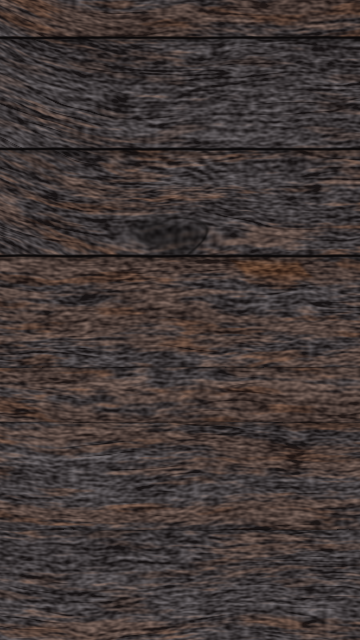
Give the GLSL for this texture, as a Shadertoy shader.

```glsl
// Dark weathered wooden planks with charred grain, saw marks and a knot.

vec2 randomGradient(vec2 cell) {
    vec3 h = fract(cell.xyx * vec3(0.1031, 0.1030, 0.0973));
    h += dot(h, h.yzx + 33.33);
    float angle = 6.2832 * fract((h.x + h.y) * h.z);
    return vec2(cos(angle), sin(angle));
}

// Gradient noise, about -0.7 to 0.7
float noise(vec2 p) {
    vec2 i = floor(p), f = fract(p);
    vec2 u = f * f * f * (f * (f * 6.0 - 15.0) + 10.0);
    vec2 e = vec2(0.0, 1.0);
    float low = mix(dot(randomGradient(i), f), dot(randomGradient(i + e.yx), f - e.yx), u.x);
    float high = mix(dot(randomGradient(i + e), f - e), dot(randomGradient(i + 1.0), f - 1.0), u.x);
    return mix(low, high, u.y);
}

float fbm(vec2 p) {
    float sum = 0.0, amplitude = 1.0;
    for (int i = 0; i < 4; i++) {
        sum += amplitude * noise(p);
        p = p * 2.03 + 17.3;
        amplitude *= 0.5;
    }
    return sum;
}

// Soft oval mask: 1 at the centre, fading outwards
float oval(vec2 p, vec2 centre, vec2 radius) {
    vec2 d = (p - centre) / radius;
    return exp(-dot(d, d));
}

void mainImage(out vec4 fragColor, in vec2 fragCoord) {
    vec2 p = fragCoord / iResolution.y;
    float pixel = 1.0 / iResolution.y;

    // Plank index from the bottom, and the gaps between planks
    float seams[6] = float[6](0.172, 0.340, 0.426, 0.600, 0.767, 0.941);
    float warmth[7] = float[7](0.28, 0.46, 0.66, 0.62, 0.42, 0.16, 0.62);
    int plank = 0;
    float gap = 0.0, lip = 0.0;
    for (int i = 0; i < 6; i++) {
        float d = p.y - seams[i] + 0.0015 * noise(vec2(p.x * 14.0, float(i) * 7.3));
        float depth = i < 3 ? 0.5 : 1.0;
        float halfWidth = 0.002 * depth;
        if (d > 0.0) plank = i + 1;
        gap = max(gap, depth * (1.0 - smoothstep(halfWidth - pixel, halfWidth + pixel, abs(d))));
        lip += depth * oval(vec2(0.0, d), vec2(0.0, -0.005), vec2(1.0, 0.0025));
    }
    float id = float(plank);
    float warm = warmth[plank];

    // Nearly straight grain that sweeps down at the upper left and parts at the knot
    vec2 knot = vec2(0.262, 0.633);
    float onKnotPlank = plank == 4 ? 1.0 : 0.0;
    vec2 q = p + vec2(id * 3.71, id * 5.13);
    q.y += 0.014 * noise(p * vec2(4.0, 7.0) + id * 9.1) + 0.003 * noise(p * vec2(18.0, 30.0));
    float sweep = max(0.0, 0.24 - p.x);
    q.y -= (plank > 3 ? 0.9 : 0.1) * sweep * sweep;
    q.y -= onKnotPlank * 0.6 * (p.y - knot.y) * oval(p, knot, vec2(0.13, 0.05));

    // Tone from broad bands down to short rough fibres
    float broad = fbm(q * vec2(2.5, 19.0));
    float streak = noise(q * vec2(9.0, 95.0));
    float fibre = noise(q * vec2(32.0, 185.0));
    float pore = noise(q * vec2(100.0, 240.0) + 41.0);
    float tone = 0.60 + 0.24 * broad + 0.42 * streak + 0.72 * fibre + 0.62 * pore;
    tone -= 0.08 * smoothstep(0.55, 0.95, p.y);

    // Thin dark cracks following the grain
    float crackLine = abs(noise(q * vec2(6.0, 62.0) + 87.0));
    float cracked = smoothstep(-0.15, 0.3, noise(q * vec2(7.0, 22.0) + 11.0));
    tone -= 0.42 * cracked * (1.0 - smoothstep(0.0, 0.1, crackLine));

    // Curved growth rings above the knot
    vec2 fromKnot = (p - knot + vec2(0.05, 0.0)) * vec2(0.75, 1.0);
    float ringWarp = 0.02 * noise(p * vec2(16.0, 24.0));
    float rings = sin((length(fromKnot) + ringWarp) * 440.0);
    tone += onKnotPlank * 0.35 * rings * oval(p, vec2(0.275, 0.742), vec2(0.10, 0.026));

    // Fine slanted saw marks, broken up in patches
    float cut = sin((p.x * 0.75 + p.y + 0.012 * noise(p * 14.0)) * 370.0 + id);
    float sawn = plank == 3 ? smoothstep(0.54, 0.565, p.y) : 0.0;
    sawn = max(sawn, 0.7 * smoothstep(0.0, 0.35, noise(p * vec2(5.0, 13.0) + id * 4.7)));
    sawn *= 0.6 + noise(p * vec2(30.0, 50.0));
    tone += sawn * warm * 0.22 * cut;

    // Charred slate over bare brown wood, with ragged borders
    tone = clamp(tone, 0.0, 1.25);
    vec3 slate = mix(vec3(0.090, 0.075, 0.078), vec3(0.365, 0.345, 0.355), tone);
    vec3 brown = mix(vec3(0.130, 0.095, 0.088), vec3(0.420, 0.345, 0.315), tone);
    float bare = noise(q * vec2(3.5, 26.0) + 63.0) + 0.4 * streak + 0.35 * fibre + warm - 0.52;
    vec3 color = mix(slate, brown, smoothstep(-0.15, 0.22, bare));

    // Rust streaks where the surface is worn through
    float rust = smoothstep(0.14, 0.4, noise(q * vec2(8.0, 52.0) + 23.0) + 0.3 * fibre);
    vec3 rustColor = mix(vec3(0.13, 0.075, 0.055), vec3(0.43, 0.29, 0.21), tone);
    color = mix(color, rustColor, rust * (0.15 + 0.6 * warm));

    // Worn amber patch with slanted ends below the middle gap
    float patchSide = abs(p.x - 0.425 + (p.y - 0.58) * 0.9) - 0.052;
    float patchTop = abs(p.y - 0.580 + 0.006 * noise(p * 30.0)) - 0.014;
    float worn = 1.0 - smoothstep(-0.008, 0.004, max(patchSide, patchTop) + 0.006 * fibre);
    color = mix(color, mix(vec3(0.20, 0.12, 0.08), vec3(0.50, 0.35, 0.25), tone), 0.8 * worn);

    // Charred knot, its rim crisp on the right only
    float knotEdge = length((p - knot) / vec2(0.062, 0.034)) + 0.5 * noise(p * 20.0) - 1.0;
    float rim = oval(vec2(knotEdge, 0.0), vec2(0.0), vec2(0.07, 1.0)) * smoothstep(0.25, 0.31, p.x);
    float burnt = 1.0 - smoothstep(-0.5, 0.2, knotEdge + 0.4 * streak);
    color *= 1.0 - onKnotPlank * (0.4 * burnt + 0.4 * rim);

    // Gaps and the shaded lip beneath them
    color *= 1.0 - 0.25 * min(lip, 1.0);
    color = mix(color, vec3(0.035, 0.028, 0.030), 0.95 * gap);
    fragColor = vec4(color, 1.0);
}
```
